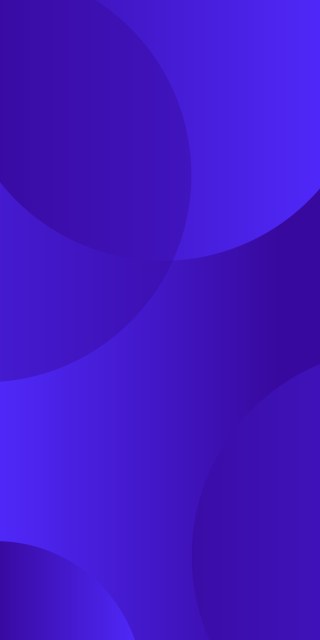
Reproduce this background procedurally as a Shadertoy shader.

```glsl
// Overlapping large discs on a violet backdrop. Every layer is filled with a
// horizontal ramp between the same two colours; the left disc is a
// translucent veil. Space is measured in canvas widths, origin at lower left.

const vec3 DEEP_VIOLET = vec3(0.220, 0.036, 0.620);
const vec3 VIVID_BLUE  = vec3(0.310, 0.158, 0.975);

// Discs: centre x, centre y, radius
const vec3 TOP_DISC    = vec3( 0.508,  1.833, 0.648);
const vec3 LEFT_DISC   = vec3(-0.050,  1.453, 0.648);
const vec3 RIGHT_DISC  = vec3( 1.247,  0.263, 0.648);
const vec3 CORNER_DISC = vec3(-0.013, -0.151, 0.460);

// Ramps: x where the fill is deepest, x where it is most vivid
const vec2 BACK_RAMP   = vec2( 0.872, 0.00);
const vec2 TOP_RAMP    = vec2(-0.140, 1.00);
const vec2 RIGHT_RAMP  = vec2( 0.400, 2.40);
const vec2 CORNER_RAMP = vec2(-0.017, 0.43);

const float VEIL_OPACITY = 0.45;

// Horizontal blend between the two palette colours
vec3 rampColor(float x, vec2 ramp) {
    float t = clamp((x - ramp.x) / (ramp.y - ramp.x), 0.0, 1.0);
    return mix(DEEP_VIOLET, VIVID_BLUE, t);
}

// Antialiased disc coverage
float discMask(vec2 p, vec3 disc, float pixel) {
    float dist = length(p - disc.xy) - disc.z;
    return 1.0 - smoothstep(-0.75 * pixel, 0.75 * pixel, dist);
}

void mainImage(out vec4 fragColor, in vec2 fragCoord) {
    float pixel = 1.0 / iResolution.x;
    vec2 p = fragCoord * pixel;

    // Backdrop
    vec3 color = rampColor(p.x, BACK_RAMP);

    // Solid discs
    color = mix(color, rampColor(p.x, TOP_RAMP), discMask(p, TOP_DISC, pixel));
    color = mix(color, rampColor(p.x, RIGHT_RAMP), discMask(p, RIGHT_DISC, pixel));
    color = mix(color, rampColor(p.x, CORNER_RAMP), discMask(p, CORNER_DISC, pixel));

    // Translucent veil
    color = mix(color, DEEP_VIOLET, VEIL_OPACITY * discMask(p, LEFT_DISC, pixel));

    fragColor = vec4(color, 1.0);
}
```
